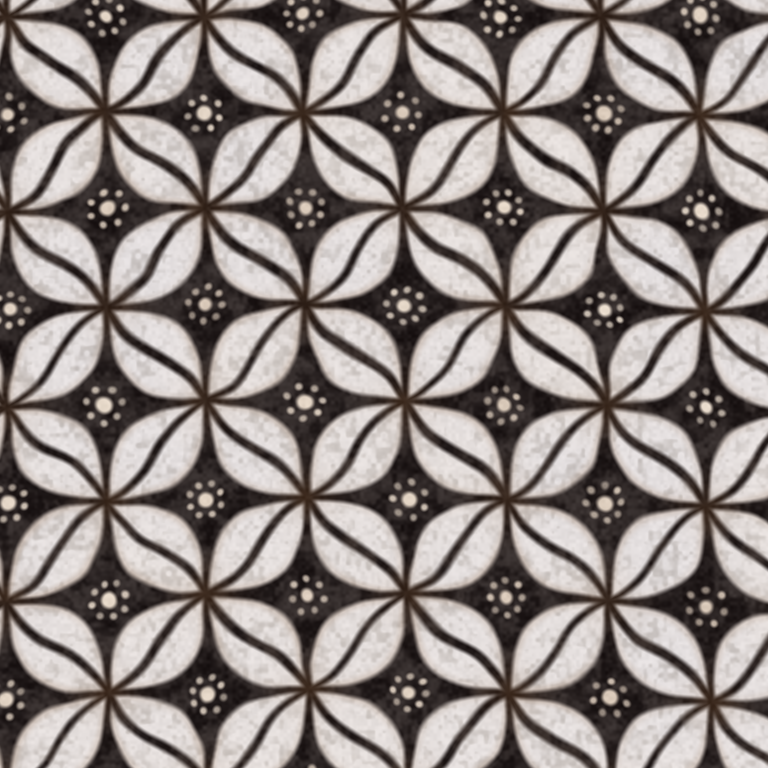
A three.js fragment shader for this pattern:

```glsl
// Hand-drawn batik lattice: plump pale petals meet in four-petal stars, each petal split
// by an S-shaped vein, with a dotted rosette in every dark gap between the stars.
// A slightly bent grid is cut into unit cells, one petal per cell, then aged with noise.

varying vec2 vUv;

const float PI = 3.14159265;
const float SOFT = 0.032;   // edge softness, in cells
const vec3 INK = vec3(0.10, 0.075, 0.075);
const vec3 WORN_INK = vec3(0.225, 0.195, 0.19);
const vec3 BROWN = vec3(0.235, 0.16, 0.11);
const vec3 CLOTH = vec3(0.895, 0.877, 0.88);
const vec3 GREY_CLOTH = vec3(0.775, 0.752, 0.745);
const vec3 CREAM = vec3(0.93, 0.88, 0.82);
const vec3 TAN = vec3(0.70, 0.61, 0.54);

float hash(vec2 p) {
  vec3 q = fract(vec3(p.xyx) * 0.1031);
  q += dot(q, q.yzx + 33.33);
  return fract((q.x + q.y) * q.z);
}

float noise(vec2 p) {
  vec2 i = floor(p), f = fract(p);
  f = f * f * (3.0 - 2.0 * f);
  return mix(mix(hash(i), hash(i + vec2(1.0, 0.0)), f.x),
             mix(hash(i + vec2(0.0, 1.0)), hash(i + 1.0), f.x), f.y);
}

float fill(float d, float soft) {
  return 1.0 - smoothstep(-soft, soft, d);
}

// True (1.0) where the lattice coordinates sum to an odd number
float oddSum(vec2 id) {
  return mod(id.x + id.y, 2.0);
}

// Canvas to lattice: spacing widens downwards and the rows sag at the sides
vec2 bentGrid(vec2 uv) {
  float sag = (0.07 * pow(abs(uv.x - 0.43), 2.0) - 0.006) * (1.0 - 0.8 * uv.y);
  vec2 spacing = vec2(mix(0.1310, 0.1287, uv.y), 0.1263);
  return (uv + vec2(-0.009, sag - 0.095)) / spacing;
}

// Cubic norm: its unit curve is a rounded square
float cubicLength(vec2 p) {
  p = abs(p);
  return pow(dot(p * p, p) + 1e-5, 1.0 / 3.0);
}

// Plump lens between two rounded squares centred on opposite corners of the cell
float petalDistance(vec2 q) {
  return max(cubicLength(q), cubicLength(1.0 - q)) - 0.966;
}

// S curve along the petal axis; turn (+1 or -1) sets its handedness
float veinDistance(vec2 q, float turn, float halfWidth) {
  float along = (q.x - q.y + 1.0) * 0.5;
  float across = (q.x + q.y - 1.0) * 0.7071;
  float taper = mix(0.75, 1.0, sin(PI * clamp(along, 0.0, 1.0)));
  return abs(across + turn * 0.064 * sin(2.0 * PI * along)) * 0.94 - halfWidth * taper;
}

// Rosette: x = centre dot, y = ring of small dots, some of them faded
vec2 rosette(vec2 p, vec2 id) {
  p -= 0.05 * (vec2(hash(id + 3.1), hash(id + 8.7)) - 0.5);
  float count = 7.0 + step(0.5, hash(id + 1.7));
  float turns = atan(p.y, p.x) / (2.0 * PI) * count + hash(id);
  float dotId = mod(floor(turns), count);
  float angle = (fract(turns) - 0.5) * 2.0 * PI / count;
  float wobble = hash(id * 7.0 + dotId);
  vec2 r = length(p) * vec2(cos(angle), sin(angle));
  float ring = fill(length(r - vec2(0.160 + 0.025 * wobble, 0.0)) - 0.035, 0.022);
  float centre = fill(length(p) - mix(0.058, 0.08, hash(id + 5.3)), 0.028);
  return vec2(centre, ring * mix(0.62, 1.0, hash(id * 3.0 + dotId + 9.0)));
}

void main() {
  // Uneven hand-drawn grid
  vec2 grid = bentGrid(vUv);
  vec2 waver = vec2(noise(grid * 3.5 + 20.0), noise(grid * 3.5 + 60.0)) - 0.5;
  grid += 0.04 * waver;
  vec2 cell = floor(grid);
  vec2 corner = floor(grid + 0.5);
  vec2 fromCorner = grid - corner;

  // Mirror alternate cells so each petal runs from top left to bottom right
  float odd = oddSum(cell);
  vec2 q = fract(grid);
  q.y = mix(q.y, 1.0 - q.y, odd);
  float turn = 1.0 - 2.0 * odd;

  // Dyed ground, browner where the petals meet
  float grain = noise(vUv * 150.0);
  float mottle = noise(vUv * 48.0 + 11.0);
  float nodeGap = min(length(q - vec2(0.0, 1.0)), length(q - vec2(1.0, 0.0)));
  float rust = exp(-nodeGap * nodeGap * 12.0) * (0.6 + 0.4 * mottle);
  vec3 dye = mix(INK, WORN_INK, smoothstep(0.2, 0.8, 0.6 * mottle + 0.4 * grain));
  vec3 color = mix(dye, BROWN, rust);

  // Pale petals with warm stained rims
  float petal = petalDistance(q);
  float stain = smoothstep(-0.10, 0.0, petal) * mix(0.1, 0.5, noise(grid * 1.7 + 40.0));
  vec3 cloth = mix(CLOTH, GREY_CLOTH, smoothstep(0.42, 0.85, 0.45 * mottle + 0.55 * grain));
  cloth = mix(cloth, CREAM, 0.25 * noise(grid * 0.9 + 7.0));
  cloth = mix(cloth, TAN, max(stain, 0.35 * rust));
  color = mix(color, cloth, fill(petal, SOFT));

  // Dark vein, its weight varying from petal to petal
  float veinWidth = mix(0.037, 0.048, hash(cell + 2.3)) + 0.004 * turn;
  float vein = veinDistance(q, turn, veinWidth);
  color = mix(color, mix(dye, BROWN, max(rust, 0.25 * mottle)), fill(vein, SOFT));

  // Rosettes on the corners between stars
  vec2 dots = rosette(fromCorner, corner) * (1.0 - oddSum(corner));
  vec3 dotColor = mix(CREAM, TAN, 0.35 * hash(corner + 4.4));
  color = mix(color, dotColor, max(dots.x, 0.92 * dots.y));

  color += 0.05 * (noise(vUv * 210.0 + 5.0) - 0.5);
  gl_FragColor = vec4(color, 1.0);
}
```
